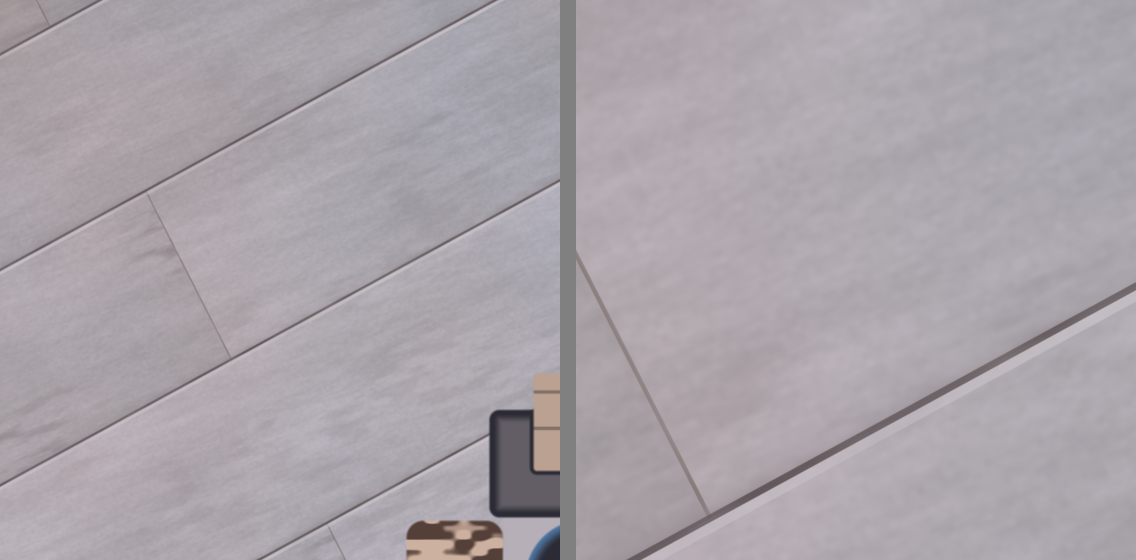
Left, the full canvas; right, a detail of the centre.
Reproduce this texture procedurally as a Shadertoy shader.

```glsl
// Diagonal floor of pale, worn grey wood planks, with a few blurred fittings in the lower right corner.

const vec2  PLANK_DIR    = vec2(0.878, 0.4785); // unit vector along the planks
const float PLANK_WIDTH  = 0.3378;
const float PLANK_LENGTH = 1.6;
const float SEAM_OFFSET  = 0.1168;              // across position of one seam
const float JOINT_OFFSET = 0.539;               // along position of one end joint
const float JOINT_SKEW   = 0.028;               // lean of the end joints
const float SEAM_HALF    = 0.0021;
const float JOINT_HALF   = 0.0013;
const float BEVEL_WIDTH  = 0.006;
const float GRAIN_LEAN   = 0.09;                // grain drifts off the plank direction

const vec3 WOOD_DARK   = vec3(0.55, 0.52, 0.54);
const vec3 WOOD_MID    = vec3(0.65, 0.63, 0.655);
const vec3 WOOD_LIGHT  = vec3(0.715, 0.688, 0.72);
const vec3 WARM_TINT   = vec3(0.02, -0.004, -0.018);
const vec3 SEAM_COLOR  = vec3(0.38, 0.34, 0.35);
const vec3 JOINT_COLOR = vec3(0.50, 0.45, 0.44);
const vec3 BEVEL_COLOR = vec3(0.79, 0.765, 0.79);
const vec3 TAN_COLOR   = vec3(0.73, 0.63, 0.57);
const vec3 AMBER_DARK  = vec3(0.33, 0.25, 0.22);
const vec3 FRAME_EDGE  = vec3(0.17, 0.17, 0.21);
const vec3 FRAME_FACE  = vec3(0.39, 0.37, 0.40);
const vec3 DISC_RIM    = vec3(0.30, 0.45, 0.62);

float hash(vec2 p) {
    return fract(sin(dot(p, vec2(127.1, 311.7))) * 43758.5453);
}

float noise(vec2 p) {
    vec2 i = floor(p), f = fract(p);
    f = f * f * (3.0 - 2.0 * f);
    return mix(mix(hash(i), hash(i + vec2(1, 0)), f.x),
               mix(hash(i + vec2(0, 1)), hash(i + vec2(1, 1)), f.x), f.y);
}

float fbm(vec2 p) {
    float sum = 0.0, amp = 0.5;
    for (int i = 0; i < 4; i++) {
        sum += amp * noise(p);
        p = p * 2.03 + 17.3;
        amp *= 0.5;
    }
    return sum / 0.9375;
}

float line(float d, float halfWidth, float px) {
    return 1.0 - smoothstep(halfWidth - px, halfWidth + px, abs(d));
}

// Signed distance to the nearest whole number, in -0.5..0.5
float toNearest(float t) {
    return fract(t + 0.5) - 0.5;
}

float roundBox(vec2 p, vec2 halfSize, float r) {
    vec2 d = abs(p) - halfSize + r;
    return length(max(d, 0.0)) + min(max(d.x, d.y), 0.0) - r;
}

float fill(float d) {
    return 1.0 - smoothstep(-0.003, 0.003, d);
}

// Wood colour at q = (along, across) on the plank with the given id
vec3 wood(vec2 q, vec2 id) {
    vec2 g = vec2(q.x, q.y + GRAIN_LEAN * q.x) + 7.0 * id.yx;
    float broad   = fbm(g * vec2(3.0, 10.0)) - 0.5;
    float streaks = fbm(g * vec2(12.0, 70.0)) - 0.5;
    float fibre   = noise(g * vec2(80.0, 240.0)) - 0.5;
    float pores   = noise(q * 210.0) - 0.5;

    // Lower rows are paler; boards before a joint are darker and more worn
    float wear = id.x < 0.0 ? 1.0 : 0.3;
    float tone = 0.5 - 0.3 * id.y - 0.35 * wear;
    tone += 1.3 * broad + 0.9 * streaks + 0.3 * fibre + 0.4 * pores;
    vec3 col = mix(WOOD_MID, WOOD_LIGHT, clamp(tone, -0.9, 1.4));

    // Soft grey scuffs broken up by the grain
    float scuff = smoothstep(0.42, 0.75, fbm(g * vec2(17.0, 60.0) + 31.0));
    scuff *= smoothstep(0.3, 0.75, noise(g * vec2(5.0, 10.0) + 5.0));
    return mix(col, WOOD_DARK, 0.8 * wear * scuff);
}

// Blurred fittings: pale body, blue-rimmed disc, dark frame, tan block, amber cap
vec3 fittings(vec3 col, vec2 p) {
    col = mix(col, WOOD_LIGHT, fill(roundBox(p - vec2(1.0, 0.02), vec2(0.1, 0.075), 0.02)));
    float disc = length(p - vec2(1.045, -0.035)) - 0.107;
    col = mix(col, mix(FRAME_EDGE, DISC_RIM, smoothstep(-0.025, 0.0, disc)), fill(disc));
    float frame = roundBox(p - vec2(1.0, 0.172), vec2(0.126, 0.096), 0.018);
    vec3 face = mix(FRAME_FACE, FRAME_EDGE, smoothstep(-0.025, -0.006, frame));
    col = mix(col, face, fill(frame));
    float block = roundBox(p - vec2(1.0, 0.246), vec2(0.047, 0.087), 0.006);
    col = mix(col, FRAME_EDGE, fill(block - 0.007) * step(p.y, 0.265));
    float groove = line(p.y - 0.3, 0.003, 0.002) + line(p.y - 0.235, 0.003, 0.002);
    col = mix(col, TAN_COLOR * (1.0 - 0.3 * groove), fill(block));
    float cap = roundBox(p - vec2(0.812, 0.02), vec2(0.086, 0.05), 0.03);
    float glint = smoothstep(0.35, 0.6, noise(p * vec2(35.0, 70.0)));
    return mix(col, mix(AMBER_DARK, TAN_COLOR * 1.1, glint), fill(cap));
}

void mainImage(out vec4 fragColor, in vec2 fragCoord) {
    float px = 1.0 / iResolution.y;
    vec2 p = fragCoord * px;
    vec2 q = vec2(dot(p, PLANK_DIR), dot(p, vec2(-PLANK_DIR.y, PLANK_DIR.x)));

    // Rows, then boards staggered by half a length in every other row
    float across = (q.y - SEAM_OFFSET) / PLANK_WIDTH, row = floor(across);
    float skew = JOINT_SKEW * PLANK_WIDTH * (fract(across) - 0.5);
    float along = (q.x - JOINT_OFFSET - skew) / PLANK_LENGTH + 0.5 * mod(row, 2.0);
    float seamDist = toNearest(across) * PLANK_WIDTH;
    float jointDist = toNearest(along) * PLANK_LENGTH;

    // Wood with a warm to cool drift from left to right, then end joints
    vec3 col = wood(q, vec2(floor(along), row));
    col += WARM_TINT * (0.6 - 1.1 * p.x + 0.8 * (noise(p * 5.0) - 0.5));
    float worn = noise(q * 45.0);
    col = mix(col, JOINT_COLOR, (0.5 + 0.4 * worn) * line(jointDist, JOINT_HALF, px));

    // Soft grime above each seam, bright bevel below it, dark gap between
    float grime = step(0.0, seamDist) * exp(-seamDist / 0.008);
    col = mix(col, WOOD_DARK, grime * (0.3 + 0.6 * worn));
    float bevel = line(seamDist + SEAM_HALF + 0.5 * BEVEL_WIDTH, 0.5 * BEVEL_WIDTH, px);
    col = mix(col, BEVEL_COLOR, bevel * (0.3 + 0.6 * noise(q * vec2(14.0, 5.0))));
    col = mix(col, SEAM_COLOR, line(seamDist, SEAM_HALF, px) * (0.7 + 0.3 * noise(q * 30.0)));

    fragColor = vec4(clamp(fittings(col, p), 0.0, 1.0), 1.0);
}
```
